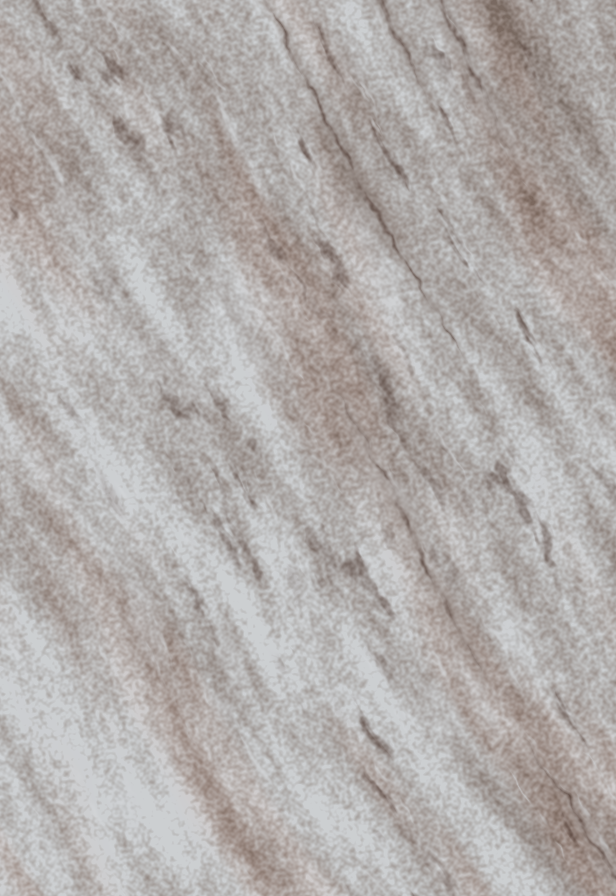
Reproduce this texture procedurally as a Shadertoy shader.

```glsl
#define VEIN_ANGLE 1.04
#define LIGHT 0.692
#define FALLOFF 0.14
#define BAND_CONTRAST 0.20
#define STREAK_CONTRAST 0.19
#define GRAIN_CONTRAST 0.125
#define GRAIN_FREQ 205.0
#define UMBER vec3(0.47, 0.42, 0.39)
#define TAUPE vec3(0.59, 0.55, 0.53)
#define PEARL vec3(0.74, 0.74, 0.74)
#define ICE vec3(0.80, 0.81, 0.82)
#define VEIN_BROWN vec3(0.36, 0.28, 0.25)

vec2 hash2(vec2 cell) {
    uvec2 k = uvec2(ivec2(cell)) * uvec2(1597334673u, 3812015801u);
    uint h = (k.x ^ k.y) * 1597334673u;
    h = (h ^ (h >> 15)) * 3812015801u;
    h ^= h >> 14;
    return vec2(h & 65535u, h >> 16) / 65535.0;
}

float gradDot(vec2 cell, vec2 offset) {
    float a = 6.2832 * hash2(cell).x;
    return dot(vec2(cos(a), sin(a)), offset);
}

float gradientNoise(vec2 p) {
    vec2 i = floor(p), f = p - i;
    vec2 u = f * f * f * (f * (f * 6.0 - 15.0) + 10.0);
    vec2 e = vec2(1, 0);
    return mix(mix(gradDot(i, f), gradDot(i + e.xy, f - e.xy), u.x),
               mix(gradDot(i + e.yx, f - e.yx), gradDot(i + 1.0, f - 1.0), u.x), u.y);
}

float fbm(vec2 p) {
    float sum = 0.0, amp = 0.75;
    for (int i = 0; i < 3; i++) {
        sum += amp * gradientNoise(p);
        p = p * 2.03 + 17.3;
        amp *= 0.6;
    }
    return sum;
}

// Crystalline speckle from three turned layers
float speckle(vec2 p) {
    mat2 turn = mat2(0.8, 0.6, -0.6, 0.8);
    p = turn * p * GRAIN_FREQ;
    return gradientNoise(p) + 0.75 * gradientNoise(turn * p * 0.61 + 9.0)
         + 0.5 * gradientNoise(turn * turn * p * 0.29 + 40.0);
}

// Scattered tapered slivers, q.x along and q.y across the veins
float slivers(vec2 q, vec2 cell, float chance, vec2 halfSize, float seed) {
    float mask = 0.0;
    vec2 home = floor(q / cell);
    for (int j = -1; j <= 1; j++)
    for (int i = -1; i <= 1; i++) {
        vec2 id = home + vec2(i, j);
        vec2 place = hash2(id + seed), trait = hash2(id + seed + 71.0);
        vec2 d = q - (id + place) * cell;
        vec2 size = halfSize * mix(vec2(0.4), vec2(1.0), trait.yx);
        float taper = max(1.0 - pow(d.x / size.x, 2.0), 0.0);
        float edge = size.y * taper - abs(d.y);
        float soft = 0.8 * size.y + 0.5 / iResolution.y;
        mask = max(mask, step(trait.x, chance) * smoothstep(-soft, soft, edge) * smoothstep(0.0, 0.5, taper));
    }
    return mask;
}

// Tone to mineral colour
vec3 stone(float tone) {
    vec3 c = mix(UMBER, TAUPE, clamp((tone - 0.43) / 0.125, 0.0, 1.0));
    c = mix(c, PEARL, clamp((tone - 0.555) / 0.185, 0.0, 1.0));
    return mix(c, ICE, clamp((tone - 0.74) / 0.07, 0.0, 1.0));
}

void mainImage(out vec4 fragColor, in vec2 fragCoord) {
    vec2 p = fragCoord / iResolution.y;

    // Vein-aligned, gently bent coordinates
    vec2 dir = vec2(cos(VEIN_ANGLE), -sin(VEIN_ANGLE));
    vec2 q = vec2(dot(p, dir), dot(p, vec2(-dir.y, dir.x)));
    q.y += 0.035 * gradientNoise(p * 2.3 + 5.0);
    vec2 ragged = q + vec2(0.0, 0.010 * fbm(p * 24.0));

    // Broad bands, streaks and grain
    float band = fbm(q * vec2(1.5, 8.0) + 3.7);
    float streak = fbm(q * vec2(5.0, 27.0) + 31.0);
    float grain = speckle(p);
    float tone = LIGHT - FALLOFF * (q.y - 0.52) + BAND_CONTRAST * band
               + STREAK_CONTRAST * streak + GRAIN_CONTRAST * grain;
    vec3 col = stone(tone);

    // Rusty tint in some bands
    float rust = smoothstep(-0.1, 0.45, fbm(q * vec2(1.8, 9.0) + 57.0) - 0.4 * band);
    col += rust * vec3(0.012, -0.015, -0.025);

    // Pale calcite threads inside frosted patches
    float flaky = smoothstep(-0.2, 0.35, fbm(q * vec2(24.0, 60.0)));
    float frost = smoothstep(0.12, 0.5, fbm(q * vec2(6.0, 19.0) + 83.0)) * mix(0.5, 1.0, flaky);
    float threads = slivers(ragged, vec2(0.13, 0.05), 0.55, vec2(0.085, 0.0042), 11.0) * flaky;
    col = mix(col, ICE + 0.06 * grain, 0.55 * frost);
    col = mix(col, ICE + 0.03, 0.6 * threads);

    // Broken brown veins with halos, blotches, and smudges gathered in trains
    float broken = smoothstep(-0.25, 0.3, fbm(q * vec2(20.0, 60.0) + 13.0));
    float veins = slivers(ragged, vec2(0.40, 0.15), 0.45, vec2(0.30, 0.0050), 23.0);
    float halo = slivers(ragged, vec2(0.40, 0.15), 0.45, vec2(0.32, 0.0180), 23.0);
    float blotches = slivers(ragged, vec2(0.13, 0.075), 0.36, vec2(0.060, 0.0095), 47.0);
    float train = smoothstep(0.02, 0.4, fbm(q * vec2(2.5, 10.0) + 121.0));
    float smudges = train * smoothstep(0.08, 0.42, fbm(ragged * vec2(12.0, 38.0) + 67.0));
    float dark = max(veins * mix(0.2, 1.0, broken), blotches * broken);
    dark = max(dark, 0.75 * smudges);
    float region = smoothstep(0.26, 0.44, q.y);
    col = mix(col, TAUPE, 0.4 * region * halo);
    col = mix(col, VEIN_BROWN + 0.12 * grain, 0.66 * region * dark);

    fragColor = vec4(clamp(col, 0.0, 1.0), 1.0);
}
```
